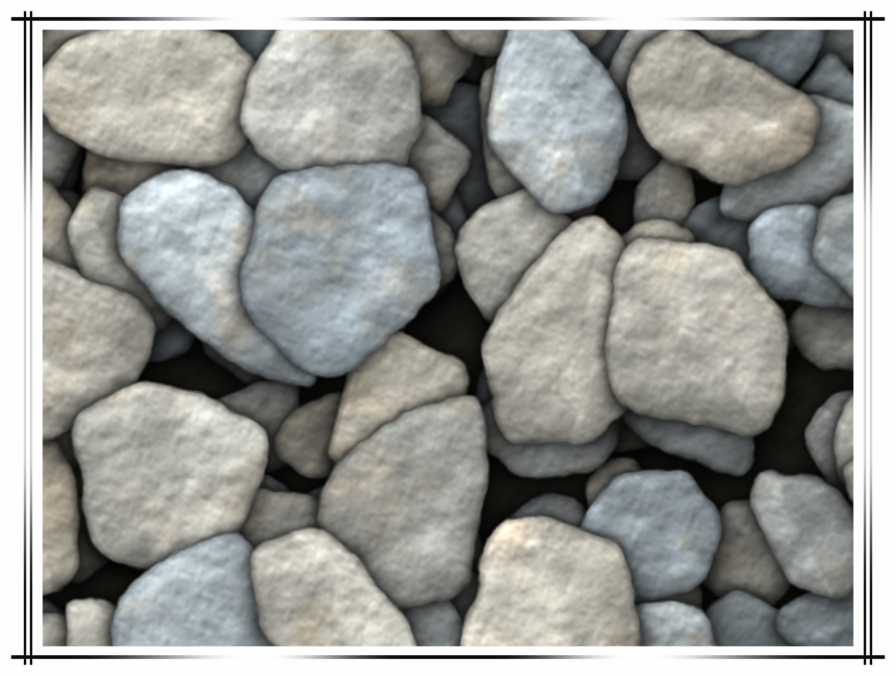
Write a WebGL 1 fragment shader that draws this texture.

```glsl
precision highp float;
// A heap of pale, angular quarry stones inside a white frame with fading black rules.
uniform vec2 u_resolution;

const vec3 GAP_COLOR = vec3(0.13, 0.13, 0.11);
const vec3 COOL_STONE = vec3(0.585, 0.635, 0.665);
const vec3 WARM_STONE = vec3(0.715, 0.69, 0.63);
const vec3 RUST_STAIN = vec3(0.66, 0.59, 0.49);
const vec3 PAPER = vec3(0.995);
const vec2 LIGHT_DIR = vec2(-0.35, 0.94);
const vec2 HEAP_MARGIN = vec2(0.063, 0.044);
const float EDGE_SOFTNESS = 0.0035;
const float SHADOW_REACH = 0.016;
const float RELIEF = 1.5;
const float TAU = 6.28319;

float hash(vec2 p) {
  vec3 v = fract(p.xyx * 0.1031);
  v += dot(v, v.yzx + 33.33);
  return fract((v.x + v.y) * v.z);
}

float noise(vec2 p) {
  vec2 i = floor(p), f = fract(p);
  f = f * f * (3.0 - 2.0 * f);
  return mix(mix(hash(i), hash(i + vec2(1.0, 0.0)), f.x),
             mix(hash(i + vec2(0.0, 1.0)), hash(i + 1.0), f.x), f.y);
}

float fbm(vec2 p) {
  float sum = 0.0, gain = 0.5;
  for (int i = 0; i < 4; i++) {
    sum += gain * noise(p);
    p = mat2(1.6, 1.2, -1.2, 1.6) * p + 7.3;
    gain *= 0.5;
  }
  return sum;
}

// Rounded random polygon: 0 at its centre, 1 on its outline; also gives the gradient
float polygonGauge(vec2 q, vec2 id, out vec2 grad) {
  float sum = 0.0;
  grad = vec2(0.0);
  for (int k = 0; k < 7; k++) {
    float fk = float(k);
    float angle = (fk + 0.7 * hash(id + fk * 3.7)) * TAU / 7.0;
    vec2 side = vec2(cos(angle), sin(angle)) / mix(0.8, 1.1, hash(id + fk * 5.1 + 40.0));
    float t = max(dot(q, side), 0.0), w = pow(t, 9.0);
    sum += w * t;
    grad += w * side;
  }
  sum = max(sum, 1e-20);
  grad /= pow(sum, 0.9);
  return pow(sum, 0.1);
}

// Lays one jittered grid of stones over the colour so far, upper rows first
void layStones(vec2 p, float cell, float presence, float tone, float layer,
               inout vec3 color, inout float seed) {
  for (int k = 0; k < 9; k++) {
    float row = floor((float(k) + 0.5) / 3.0);
    vec2 spot = floor(p / cell) + vec2(float(k) - 3.0 * row - 1.0, 1.0 - row);
    vec2 id = spot + layer * 31.0 + 100.0;
    if (hash(id + 9.1) > presence) continue;
    vec2 jitter = vec2(hash(id + 1.7), hash(id + 2.9)) - 0.5;
    float turn = hash(id + 4.3) * TAU, stretch = mix(1.0, 1.35, hash(id + 6.1));
    mat2 spin = mat2(cos(turn), sin(turn), -sin(turn), cos(turn));
    vec2 scale = cell * mix(0.47, 0.6, hash(id + 7.7)) * vec2(stretch, 1.0 / stretch);
    vec2 q = ((p - (spot + 0.5 + 0.5 * jitter) * cell) * spin) / scale;
    vec2 grad;
    float g = polygonGauge(q, id, grad);
    grad = spin * (grad / scale);
    float steep = max(length(grad), 1e-4), dist = (g - 1.0) / steep;
    float lit = dot(grad / steep, LIGHT_DIR);

    // Bevelled rim, one crease across the top, and a hue of its own
    float crease = q.y + 0.5 * jitter.x + 0.5 * (noise(q * 2.5 + id) - 0.5);
    float shade = 1.03 + smoothstep(0.45, 1.05, g) * (0.24 * lit - 0.1);
    shade += 0.13 * (smoothstep(-0.1, 0.1, crease) - 0.5) * sign(jitter.y);
    shade *= mix(0.72, 1.0, smoothstep(0.0, 0.012, -dist));
    vec3 stone = mix(COOL_STONE, WARM_STONE, hash(id + 8.3));
    stone *= tone * mix(0.88, 1.1, hash(id + 11.9)) * shade;

    // Contact shadow, longer on the side away from the light
    color *= 1.0 - 0.68 * exp(-max(dist, 0.0) / (SHADOW_REACH * (1.0 - 0.55 * lit)));
    float cover = 1.0 - smoothstep(-EDGE_SOFTNESS, EDGE_SOFTNESS, dist);
    color = mix(color, stone, cover);
    if (cover > 0.5) seed = hash(id + 13.3);
  }
}

vec3 stoneHeap(vec2 p) {
  vec2 w = p + 0.022 * (vec2(fbm(p * 17.0), fbm(p * 17.0 + 50.0)) - 0.47);
  vec3 color = GAP_COLOR;
  float seed = 0.0;
  layStones(w, 0.145, 0.95, 0.76, 1.0, color, seed);
  layStones(w + 0.07, 0.19, 0.72, 0.95, 2.0, color, seed);
  layStones(w + 0.13, 0.27, 0.6, 1.06, 3.0, color, seed);
  // Rough surface and stains, different on every stone
  vec2 t = p + seed * 37.0;
  float slope = fbm((t + LIGHT_DIR * 0.007) * 19.0) - fbm(t * 19.0);
  float stain = smoothstep(0.5, 0.8, fbm(t * 11.0 + 20.0));
  color = mix(color, RUST_STAIN * dot(color, vec3(0.567)), 0.4 * stain);
  return color * (1.0 - RELIEF * slope) * mix(0.9, 1.1, fbm(t * 32.0));
}

float rule(float offset, float halfWidth) {
  return 1.0 - smoothstep(halfWidth - 0.001, halfWidth + 0.0015, abs(offset));
}

void main() {
  vec2 p = gl_FragCoord.xy / u_resolution.y;
  vec2 halfSize = 0.5 * u_resolution / u_resolution.y;
  vec2 inset = halfSize - abs(p - halfSize), along = 1.0 - inset / halfSize;
  // Rules that fade out between the corners
  float across = max(smoothstep(0.45, 0.85, along.x), 1.0 - smoothstep(0.1, 0.4, along.x));
  float upright = mix(0.15, 1.0, smoothstep(0.3, 0.8, along.y));
  float sides = max(rule(inset.x - 0.037, 0.0015), rule(inset.x - 0.046, 0.0015));
  float ink = max(rule(inset.y - 0.028, 0.0025) * across, sides * upright);
  ink *= smoothstep(0.015, 0.018, min(inset.x, inset.y));
  vec2 inside = smoothstep(-0.0015, 0.0015, inset - HEAP_MARGIN);
  vec3 color = mix(mix(PAPER, vec3(0.04), ink), stoneHeap(p), inside.x * inside.y);
  gl_FragColor = vec4(clamp(color, 0.0, 1.0), 1.0);
}
```
